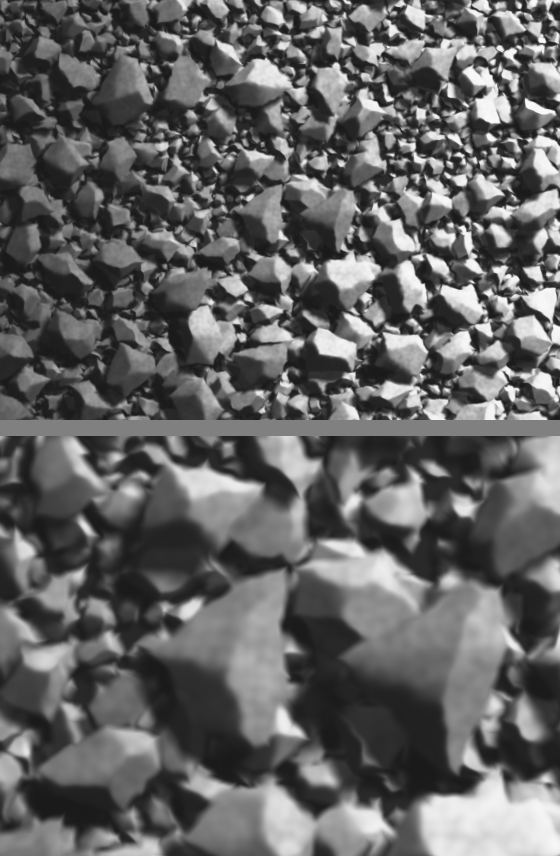
Top: the whole. Bottom: its middle third, enlarged.
Reproduce this texture procedurally as a Shadertoy shader.

```glsl
// Grey field of broken angular rocks and gravel under low light from the upper right

const vec3 LIGHT = vec3(0.56, 0.62, 0.55);

vec2 hash2(vec2 p) {
    vec3 q = fract(p.xyx * vec3(0.1031, 0.1030, 0.0973));
    q += dot(q, q.yzx + 33.33);
    return fract((q.xx + q.yz) * q.zy);
}

float cornerSlope(vec2 cell, vec2 offset) {
    return dot(hash2(cell) * 2.0 - 1.0, offset);
}

float gradientNoise(vec2 p) {
    vec2 i = floor(p), f = p - i;
    vec2 u = f * f * f * (f * (f * 6.0 - 15.0) + 10.0);
    vec2 e = vec2(1, 0);
    return mix(mix(cornerSlope(i, f), cornerSlope(i + e, f - e), u.x),
               mix(cornerSlope(i + e.yx, f - e.yx), cornerSlope(i + e.xx, f - e.xx), u.x), u.y);
}

// Convex stone of unit radius: x = outline distance, y = light on its facets
vec2 stone(vec2 p, vec2 seed, float crispness) {
    vec2 shape = hash2(seed + 7.7);
    vec2 tilt = (hash2(seed + 3.1) - 0.5) * 0.9 + vec2(0.0, 0.15);

    // Tilted cap
    float height = 0.22 + 0.3 * shape.x - dot(p, tilt);
    float weight = exp(-crispness * max(height, -0.5));
    float lit = weight * max(dot(normalize(vec3(tilt, 1)), LIGHT), 0.0);
    float outline = length(p) - 1.08;

    // Sloping sides, blended along the ridges
    for (int i = 0; i < 6; i++) {
        vec2 h = hash2(seed + 31.0 * float(i + 1));
        float angle = (float(i) + 0.75 * h.x) * 1.0472;
        vec2 dir = vec2(cos(angle), sin(angle));
        float reach = (0.75 + 0.3 * h.y) * mix(1.0, 0.62, abs(sin(angle - 2.8 * (shape.y - 0.5))));
        float edge = dot(p, dir) - reach;
        float slope = 0.5 + 1.2 * fract(h.x * 7.0 + h.y);
        float w = exp(-crispness * max(-edge * slope, -0.5));
        lit += w * max(dot(normalize(vec3(dir * slope, 1)), LIGHT), 0.0);
        weight += w;
        outline = max(outline, edge);
    }
    return vec2(outline, lit / weight);
}

void mainImage(out vec4 fragColor, in vec2 fragCoord) {
    vec2 uv = fragCoord / iResolution.y;
    float across = fragCoord.x / iResolution.x;

    // Rough outlines and surface grain
    vec2 p = uv + 0.008 * vec2(gradientNoise(uv * 28.0), gradientNoise(uv * 28.0 + 50.0))
                + 0.003 * vec2(gradientNoise(uv * 80.0), gradientNoise(uv * 80.0 + 90.0));
    float grain = 0.2 * gradientNoise(uv * 36.0) + 0.12 * gradientNoise(uv * 95.0 + 20.0);

    // Light fades toward the left and lower left
    float gain = mix(0.54, 1.25, smoothstep(-0.1, 1.05, across))
               - 0.12 * (1.0 - across) * (1.0 - uv.y)
               + 0.22 * gradientNoise(uv * 3.0 + 8.0);

    // Layers from fine, soft gravel up to crisp boulders
    float light = 0.07;
    for (int layer = 0; layer < 6; layer++) {
        float level = float(layer);
        float coarse = level / 5.0;
        float size = 0.027 * pow(1.42, level);
        float crispness = mix(9.0, 32.0, coarse);
        float penumbra = mix(0.3, 0.1, coarse);
        float shade = mix(0.34, 0.12, sqrt(coarse));
        vec2 grid = p / size + 13.7 * level;
        vec2 home = floor(grid);
        for (int y = -1; y <= 1; y++)
        for (int x = -1; x <= 1; x++) {
            vec2 cell = home + vec2(x, y);
            vec2 seed = cell + 57.0 * level + 200.0;
            vec2 pick = hash2(seed + 5.3);
            float rowHeight = (cell.y + 0.5 - 13.7 * level) * size;
            float presence = mix(1.0, mix(0.66, 0.22, clamp(rowHeight, 0.0, 1.0)), coarse);
            if (pick.x > presence) continue;

            float radius = 0.42 + 0.18 * pick.y;
            vec2 q = (grid - cell - 0.2 - 0.6 * hash2(seed)) / radius;
            if (dot(q, q) > 4.5) continue;

            // Cast shadow, then the stone over it
            float shadow = stone(q + LIGHT.xy * (0.35 + 0.3 * pick.y), seed, crispness).x;
            light *= mix(1.0, shade, smoothstep(penumbra, -penumbra, shadow));
            vec2 body = stone(q, seed, crispness);
            float albedo = 0.8 + 0.35 * fract(pick.x * 17.0 + pick.y);
            float face = albedo * (0.04 + 0.93 * body.y) * (1.0 + 1.5 * grain);
            float cover = smoothstep(0.0042, -0.0042, body.x * radius * size);
            light = mix(light, face, cover);
        }
    }

    // Soft highlight shoulder above a dark floor
    float tone = 0.1 + gain * light;
    tone = min(tone, 0.8 + 0.18 * (1.0 - exp(-max(tone - 0.8, 0.0) / 0.18)));
    fragColor = vec4(vec3(tone), 1.0);
}
```
